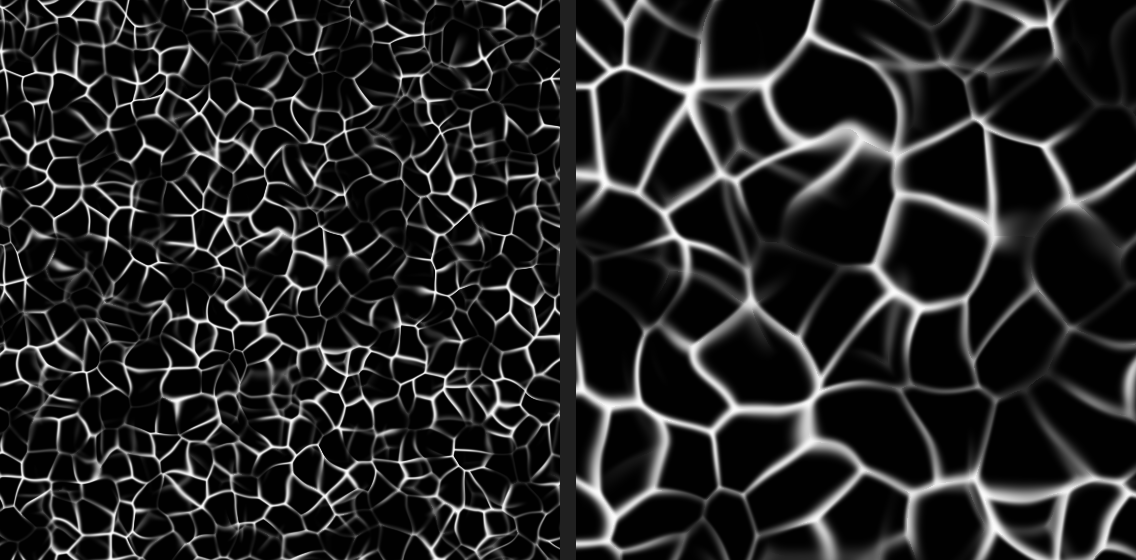
Left, the full canvas; right, a detail of the centre.
This texture is drawn by a WebGL 1 fragment shader. Its source:

```glsl
precision highp float;
// Draws a web of soft glowing white cell walls of uneven brightness on black.

uniform vec2 u_resolution;

#define CELLS 21.0        // cells across the canvas
#define JITTER 0.88       // irregularity of the cell centres
#define BEND 0.32         // how far the walls are bent, in cells
#define WALL_WIDTH 0.062  // half width of a wall, in cells
#define LOPSIDED 0.6      // how much softer one side of a wall may be
#define DIM_WALL 0.08     // peak of the faintest walls
#define BRIGHT_WALL 0.88  // peak of the brightest walls
#define GHOST_SCALE 0.75  // cell density of the faint second web
#define GHOST_GLOW 0.26   // peak of the faint second web
#define BLACK 0.004       // background level

vec2 hash2(vec2 p) {
  vec2 k = vec2(dot(p, vec2(127.1, 311.7)), dot(p, vec2(269.5, 183.3)));
  return fract(sin(k) * 43758.55);
}

// Smooth value noise with two independent channels in 0..1
vec2 noise2(vec2 p) {
  vec2 i = floor(p);
  vec2 f = fract(p);
  f = f * f * (3.0 - 2.0 * f);
  vec2 low = mix(hash2(i), hash2(i + vec2(1.0, 0.0)), f.x);
  vec2 high = mix(hash2(i + vec2(0.0, 1.0)), hash2(i + vec2(1.0, 1.0)), f.x);
  return mix(low, high, f.y);
}

vec2 cellCentre(vec2 cell) {
  return cell + 0.5 + JITTER * (hash2(cell) - 0.5);
}

// Glow of the Voronoi walls around p; tilt points to their softer side
float wallGlow(vec2 p, float peak, float width, vec2 tilt) {
  vec2 base = floor(p);
  vec2 homeCell = base;
  vec2 home = vec2(0.0);
  float nearest = 1e3;

  // Find the cell that owns this point
  for (int y = -1; y <= 1; y++) {
    for (int x = -1; x <= 1; x++) {
      vec2 cell = base + vec2(float(x), float(y));
      vec2 toCentre = cellCentre(cell) - p;
      float d = dot(toCentre, toCentre);
      if (d < nearest) {
        nearest = d;
        homeCell = cell;
        home = toCentre;
      }
    }
  }

  // Blend the walls shared with its neighbours, which rounds the corners
  float dark = 1.0;
  for (int y = -2; y <= 2; y++) {
    for (int x = -2; x <= 2; x++) {
      if (x != 0 || y != 0) {
        vec2 cell = homeCell + vec2(float(x), float(y));
        vec2 other = cellCentre(cell) - p;
        vec2 across = normalize(other - home);
        float d = dot(0.5 * (home + other), across);
        float softness = max(1.0 + LOPSIDED * dot(across, tilt), 0.55);
        float t = d / (width * softness);
        dark *= 1.0 - peak * exp(-t * t);
      }
    }
  }
  return 1.0 - dark;
}

void main() {
  vec2 p = gl_FragCoord.xy / min(u_resolution.x, u_resolution.y) * CELLS;

  // Bend the plane so that the walls curve
  vec2 bent = p + BEND * (2.0 * noise2(p * 0.95 + 31.0) - 1.0);

  // Brightness, width and soft side drift along the walls
  vec2 drift = noise2(p * 1.15 + 7.3);
  float peak = mix(DIM_WALL, BRIGHT_WALL, smoothstep(0.15, 0.8, drift.x));
  float width = WALL_WIDTH * mix(0.75, 1.25, drift.y);
  vec2 tilt = 2.0 * noise2(p * 0.8 + 57.0) - 1.0;
  float web = wallGlow(bent, peak, width, tilt);

  // Faint broken arcs inside the cells
  vec2 ghostDrift = noise2(p * 0.9 + 83.0);
  float ghostPeak = GHOST_GLOW * smoothstep(0.4, 0.9, ghostDrift.x);
  vec2 ghostPoint = bent * GHOST_SCALE + 113.0;
  float ghost = wallGlow(ghostPoint, ghostPeak, WALL_WIDTH, tilt.yx);

  float glow = 1.0 - (1.0 - web) * (1.0 - ghost);
  gl_FragColor = vec4(vec3(max(glow, BLACK)), 1.0);
}
```
